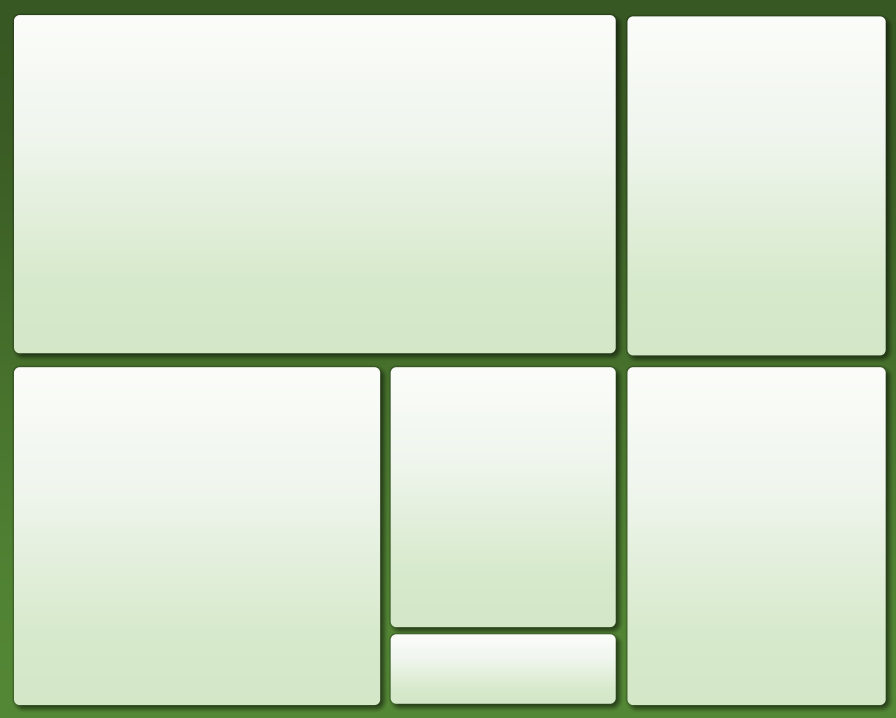
Reproduce this background procedurally as a Shadertoy shader.

```glsl
// Six pale rounded panels with soft shadows on a deep green gradient.

// Signed distance to a rounded box given as left, bottom, right, top.
float roundedBox(vec2 p, vec4 box, float radius) {
    vec2 q = abs(p - 0.5 * (box.xy + box.zw)) - 0.5 * (box.zw - box.xy) + radius;
    return length(max(q, 0.0)) + min(max(q.x, q.y), 0.0) - radius;
}

// Panel tint, from its top (0) to its bottom (1).
vec3 panelTint(float t) {
    vec3 tint = mix(vec3(0.986, 0.990, 0.978), vec3(0.942, 0.964, 0.936), smoothstep(-0.05, 0.37, t));
    tint = mix(tint, vec3(0.845, 0.915, 0.800), clamp((t - 0.34) / 0.44, 0.0, 1.0));
    return mix(tint, vec3(0.830, 0.905, 0.782), smoothstep(0.76, 1.0, t));
}

void mainImage(out vec4 fragColor, in vec2 fragCoord) {
    vec2 uv = fragCoord / iResolution.xy;
    vec2 aspect = vec2(1.25, 1.0);
    vec2 p = uv * aspect;
    float pixel = 1.0 / iResolution.y;

    // Panel layout in fractions of the canvas
    vec4 panels[6] = vec4[6](
        vec4(0.0156, 0.5080, 0.6872, 0.9790),
        vec4(0.7003, 0.5050, 0.9885, 0.9772),
        vec4(0.0156, 0.0180, 0.4243, 0.4886),
        vec4(0.4360, 0.1265, 0.6872, 0.4886),
        vec4(0.4360, 0.0198, 0.6872, 0.1166),
        vec4(0.7003, 0.0180, 0.9885, 0.4886));

    // Green backdrop
    vec3 color = mix(vec3(0.325, 0.525, 0.207), vec3(0.220, 0.345, 0.137), smoothstep(0.0, 1.0, uv.y));

    // Gather shadow, rim and panel coverage
    float shade = 0.0;
    float coverage = 0.0;
    vec3 paper = vec3(0.0);
    for (int i = 0; i < 6; i++) {
        vec4 box = panels[i] * aspect.xyxy;
        float edge = roundedBox(p, box, 0.008);
        float shadowEdge = roundedBox(p - vec2(0.004, -0.004), box, 0.010);
        float rim = 0.28 * (1.0 - smoothstep(0.0, 0.0035, edge));
        float shadow = 0.52 * (1.0 - smoothstep(-0.005, 0.008, shadowEdge));
        shade = max(shade, max(rim, shadow));

        float inside = clamp(0.5 - edge / pixel, 0.0, 1.0);
        paper = mix(paper, panelTint((box.w - p.y) / (box.w - box.y)), step(0.001, inside));
        coverage = max(coverage, inside);
    }

    color *= 1.0 - shade;
    fragColor = vec4(mix(color, paper, coverage), 1.0);
}
```
